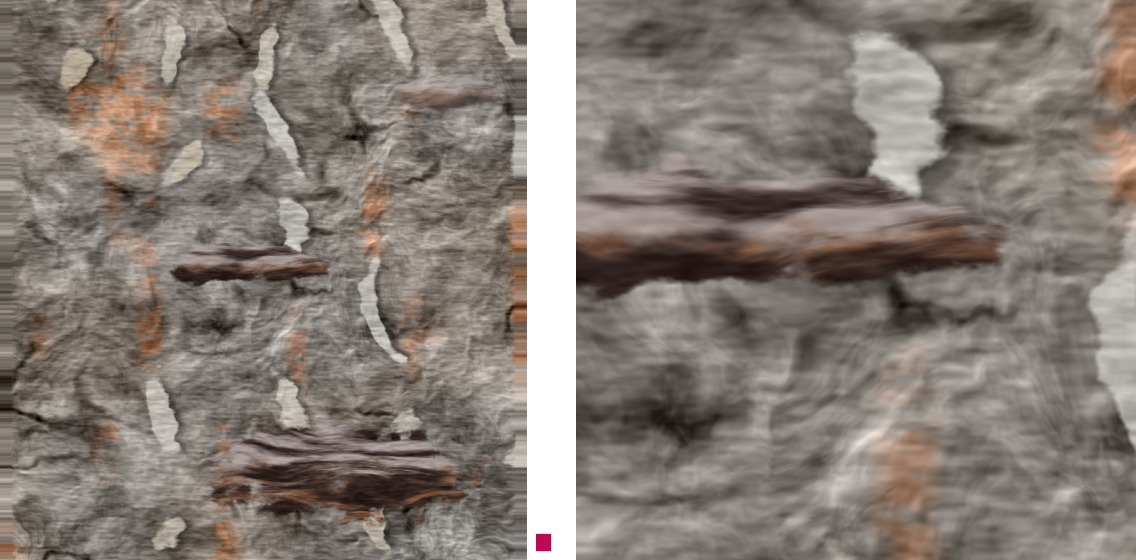
Left, the full canvas; right, a detail of the centre.
This texture is drawn by a three.js fragment shader. Its source:

```glsl
// Weathered tree bark with pale flakes, rust stains and fibrous knots, beside a white margin with a red square.
varying vec2 vUv;

const vec3 WARM_SHIFT = vec3(0.030, 0.0, -0.030);
const vec3 RUST_SHIFT = vec3(0.13, -0.02, -0.10);
const vec3 CREAM = vec3(0.77, 0.73, 0.65);
const vec3 SILVER = vec3(0.82, 0.81, 0.80);
const vec3 FIBRE_DARK = vec3(0.17, 0.12, 0.11);
const vec3 FIBRE_GREY = vec3(0.66, 0.61, 0.60);
const vec3 FIBRE_BROWN = vec3(0.54, 0.37, 0.27);
const vec3 PAPER = vec3(1.0);
const vec3 MARKER = vec3(0.73, 0.04, 0.32);
const float EDGE = 0.001;

float hash(vec2 p) {
  vec3 h = fract(p.xyx * 0.1031);
  h += dot(h, h.yzx + 33.33);
  return fract((h.x + h.y) * h.z);
}

float noise(vec2 p) {
  vec2 i = floor(p), f = fract(p);
  f = f * f * (3.0 - 2.0 * f);
  vec2 e = vec2(1.0, 0.0);
  return mix(mix(hash(i), hash(i + e), f.x),
             mix(hash(i + e.yx), hash(i + e.xx), f.x), f.y);
}

float fbm(vec2 p) {
  float sum = 0.0, amp = 0.5;
  for (int i = 0; i < 5; i++) {
    sum += amp * noise(p);
    p = mat2(1.7, 0.9, -0.9, 1.7) * p + 17.3;
    amp *= 0.55;
  }
  return sum / 1.055;
}

// Rounded plates that meet in sharp creases
float plates(vec2 p) {
  float sum = 0.0, amp = 0.5;
  for (int i = 0; i < 5; i++) {
    sum += amp * abs(2.0 * noise(p) - 1.0);
    p = mat2(1.8, 0.7, -0.7, 1.8) * p + 9.1;
    amp *= 0.58;
  }
  return sum;
}

// Bent upright flakes scattered over a grid: x = flake, y = its shadow, z = tint
vec3 flakes(vec2 p, vec2 grid, float chance, float ragged) {
  vec3 result = vec3(0.0);
  vec2 cell = floor(p * grid);
  for (int j = -1; j <= 1; j++) {
    for (int i = -1; i <= 1; i++) {
      vec2 id = cell + vec2(float(i), float(j));
      float a = hash(id + 3.7), b = hash(id + 21.3), c = hash(id + 47.9);
      vec2 d = p - (id + 0.25 + 0.5 * vec2(a, b)) / grid;
      d.x += (b - 0.5) * 0.9 * d.y + (a - 0.5) * 14.0 * d.y * d.y;
      vec2 size = vec2(0.014 + 0.014 * a, 0.04 + 0.05 * b);
      float present = step(c, chance);
      float body = present * smoothstep(1.05, 0.75, length(d / size) + ragged);
      float shade = present * smoothstep(1.2, 0.6, length((d - vec2(0.010, -0.006)) / size) + ragged);
      if (body > result.x) result.z = fract(c * 37.0);
      result.xy = max(result.xy, vec2(body, shade));
    }
  }
  return result;
}

// Lens of wavy horizontal fibres, brown below and grey above; alpha is coverage
vec4 knot(vec2 p, vec2 centre, vec2 halfSize, float ragged) {
  vec2 d = (p - centre) / halfSize;
  float cover = smoothstep(1.1, 0.8, length(d) + ragged);
  float wave = 2.5 * noise(p * vec2(14.0, 20.0)) + 0.7 * d.x * d.y;
  float fibre = fbm(vec2(p.x * 12.0, p.y * 75.0 + wave));
  float brown = smoothstep(0.2, -0.5, d.y + ragged);
  vec3 light = mix(FIBRE_GREY, FIBRE_BROWN, brown);
  return vec4(mix(FIBRE_DARK, light, smoothstep(0.25, 0.68, fibre - 0.08 * brown)), cover);
}

vec3 bark(vec2 p) {
  vec2 warp = vec2(fbm(p * 7.0), fbm(p * 7.0 + 31.0)) - 0.5;
  vec2 q = (p + 0.12 * warp) * vec2(12.0, 14.0);
  float ragged = 1.1 * (fbm(p * vec2(28.0, 45.0)) - 0.5);
  float rough = mix(0.65, 1.2, smoothstep(0.3, 0.65, noise(p * 4.0 + 5.0)));

  // Relief lit from the upper left, dark cracks and smeared horizontal grain
  float relief = plates(q) - plates(q + vec2(0.07, -0.10));
  float crack = smoothstep(0.14, 0.0, abs(2.0 * noise(q * 0.7 + 70.0) - 1.0));
  crack *= smoothstep(0.45, 0.7, noise(p * 9.0 + 40.0));
  float grain = 0.6 * noise(p * vec2(45.0, 230.0)) + 0.4 * noise(p * vec2(110.0, 330.0)) - 0.5;
  float tone = 0.485 + 0.60 * (fbm(q * 1.3 + 12.0) - 0.5) + rough * 0.55 * relief;
  tone += 0.24 * grain - 0.24 * rough * crack;
  vec3 color = vec3(tone) + WARM_SHIFT * (0.5 + noise(p * 5.0 + 60.0));

  // Rust stains in upright runs
  float rust = smoothstep(0.62, 0.9, noise(p * vec2(15.0, 5.0) + 8.0));
  color += RUST_SHIFT * rust * smoothstep(0.3, 0.65, fbm(p * vec2(30.0, 50.0) + 3.0));

  vec3 flake = flakes(p + 0.05 * warp, vec2(5.0, 6.0), 0.45, ragged);
  color *= 1.0 - 0.35 * flake.y * (1.0 - flake.x);
  vec3 pale = mix(CREAM, SILVER, flake.z) + 0.22 * grain + 0.25 * relief;
  color = mix(color, pale, 0.8 * flake.x);

  vec4 upper = knot(p, vec2(0.43, 0.53), vec2(0.15, 0.036), ragged);
  vec4 lower = knot(p, vec2(0.60, 0.16), vec2(0.23, 0.085), ragged);
  vec4 small = knot(p, vec2(0.80, 0.835), vec2(0.09, 0.030), ragged);
  color = mix(color, upper.rgb + 0.15 * grain, upper.a);
  color = mix(color, lower.rgb + 0.15 * grain, lower.a);
  return mix(color, small.rgb + 0.08, 0.6 * small.a);
}

float box(vec2 p, vec2 centre, vec2 halfSize) {
  vec2 d = abs(p - centre) - halfSize;
  return smoothstep(EDGE, -EDGE, max(d.x, d.y));
}

void main() {
  // Clamping x drags the border colours out into side streaks
  vec3 color = bark(vec2(clamp(vUv.x, 0.019, 0.922), vUv.y));
  color = mix(color, PAPER, smoothstep(-EDGE, EDGE, vUv.x - 0.941));
  color = mix(color, MARKER, box(vUv, vec2(0.9707, 0.0312), vec2(0.0137, 0.0156)));
  gl_FragColor = vec4(clamp(color, 0.0, 1.0), 1.0);
}
```
